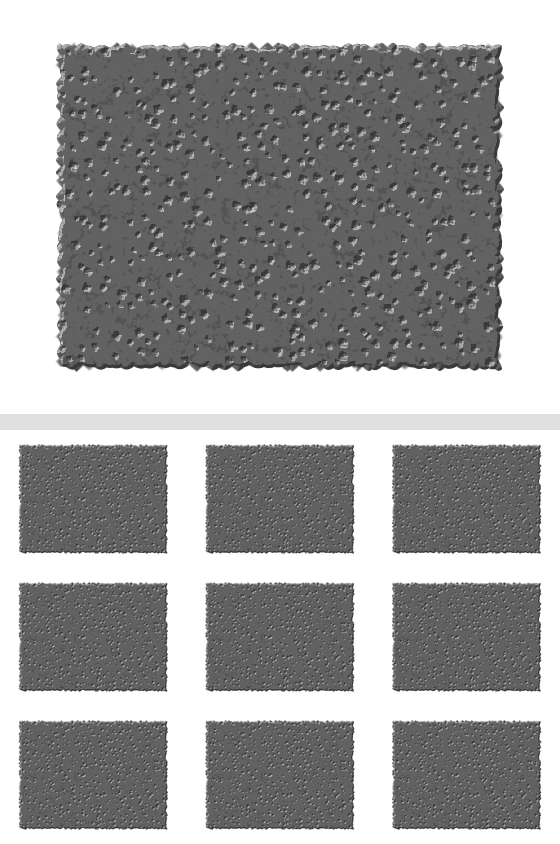
Top, the tile; bottom, the same tile 3 across and 3 down.
Reproduce this texture procedurally as a Shadertoy shader.

```glsl
const vec2 GRID = vec2(36.0, 26.0);
const float TAU = 6.2831853;

vec3 hash3(vec2 cell) {
    vec3 k = vec3(dot(cell, vec2(127.1, 311.7)),
                  dot(cell, vec2(269.5, 183.3)),
                  dot(cell, vec2(419.2, 371.9)));
    return fract(sin(k) * 43758.545);
}

// Wrapping cellular noise: distance to the nearest scattered point
float cellular(vec2 uv, vec2 count) {
    vec2 q = uv * count, cell = floor(q);
    float nearest = 2.0;
    for (int y = -1; y <= 1; y++)
    for (int x = -1; x <= 1; x++) {
        vec2 c = cell + vec2(x, y);
        nearest = min(nearest, length(c + hash3(mod(c, count) + 7.0).xy - q));
    }
    return nearest;
}

// Round pits of varied size, overlapping into clusters
float pits(vec2 uv) {
    vec2 q = uv * GRID;
    q += 0.03 * sin(TAU * uv.yx * vec2(61.0, 83.0))
       + 0.02 * sin(TAU * uv * vec2(127.0, 94.0));
    vec2 cell = floor(q);
    float depth = 0.0;
    for (int y = -1; y <= 1; y++)
    for (int x = -1; x <= 1; x++) {
        vec2 c = cell + vec2(x, y);
        vec3 rnd = hash3(mod(c, GRID));
        float radius = mix(0.2, 0.39, fract(rnd.z * 7.3));
        float d = length(c + rnd.xy - q) / radius;
        float bowl = max(1.0 - d * d, 0.0);
        depth = max(depth, step(rnd.z, 0.82) * radius * bowl * bowl);
    }
    return depth;
}

// Signed distance to the ragged slab, in grid cells
float slabEdge(vec2 uv) {
    vec2 d = (abs(uv - 0.5) - vec2(0.395, 0.39)) * GRID;
    float box = length(max(d, 0.0)) + min(max(d.x, d.y), 0.0);
    return box + 0.45 * (cellular(uv, GRID * 1.5) - 0.45);
}

float height(vec2 uv) {
    float bevel = 1.0 - smoothstep(-0.36, 0.02, slabEdge(uv));
    return 0.32 * bevel - pits(uv);
}

void mainImage(out vec4 fragColor, in vec2 fragCoord) {
    vec2 uv = fragCoord / iResolution.xy;

    // Mottled grey surface
    float mottle = 0.25 * cellular(uv, vec2(24.0, 18.0))
                 + 0.4 * cellular(uv, GRID * 2.0)
                 + 0.35 * cellular(uv, GRID * 4.0);
    float tone = mix(0.385, 0.325, smoothstep(0.49, 0.64, mottle));

    // Relief lit from the upper left
    vec2 toLight = vec2(-0.6, 0.8) * 0.05 / GRID;
    float lit = (height(uv - toLight) - height(uv + toLight)) / 0.1;
    float grain = cellular(uv, GRID * 7.0) - 0.45;
    lit *= 1.0 + 0.7 * grain;
    tone = mix(tone, 0.225, smoothstep(0.15, 0.8, -lit));
    tone = mix(tone, 0.68 + 0.25 * grain, smoothstep(0.25, 1.1, lit));

    // Soft cut-out on white
    float soft = max(GRID.y / iResolution.y, 0.06);
    float outside = smoothstep(-soft, soft, slabEdge(uv));
    fragColor = vec4(vec3(mix(tone, 1.0, outside)), 1.0);
}
```
